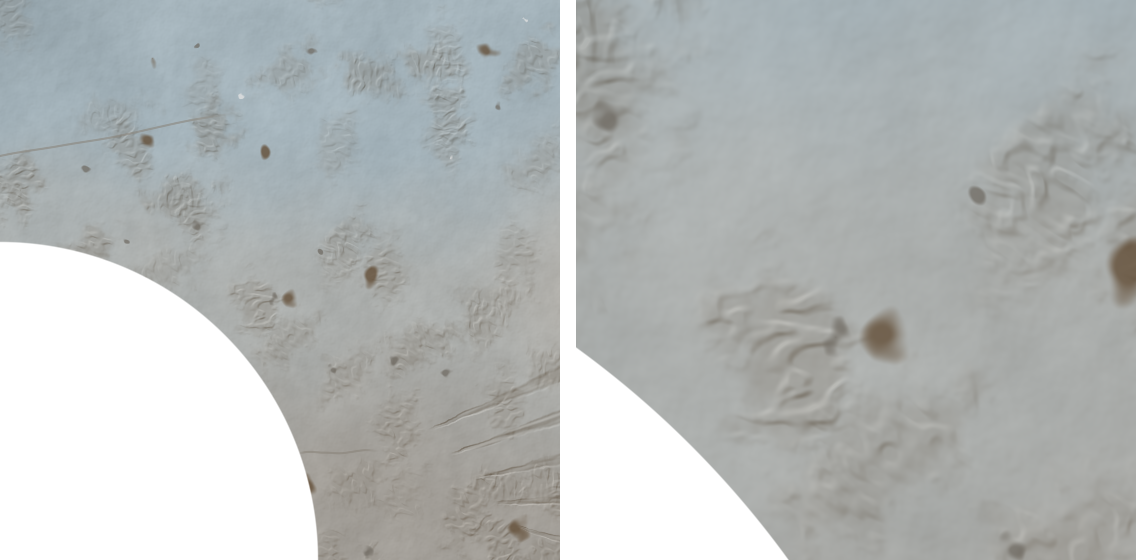
Left: the whole. Right: its middle third, enlarged.
This texture is drawn by a Shadertoy shader. Its source:

```glsl
// Weathered blue-grey mud, trodden with tread prints, pits and drag marks,
// beside a plain white quarter disc. A height field made of gradient noise
// is lit from the upper left, then tinted with soft stains and brown soil.

const vec3 BLUE_CLAY = vec3(0.645, 0.705, 0.735);
const vec3 GREY_CLAY = vec3(0.675, 0.687, 0.680);
const vec3 WARM_CLAY = vec3(0.635, 0.620, 0.595);
const vec3 PALE_SAND = vec3(0.715, 0.695, 0.665);
const vec3 WET_SOIL = vec3(0.530, 0.505, 0.465);
const vec3 PIT_BROWN = vec3(0.390, 0.310, 0.220);
const vec3 DISC_WHITE = vec3(1.0);
const float DISC_RADIUS = 0.568;
const float PRINT_CELLS = 9.0;
const float PRINT_CHANCE = 0.66;
const float RELIEF = 0.15;
const float LIGHT_STEP = 0.0026;
const vec2 LIGHT_DIR = vec2(-0.6, 0.8);
const int DRAG_MARKS = 5;

vec2 hash2(vec2 p) {
    vec3 q = fract(p.xyx * vec3(0.1031, 0.1030, 0.0973));
    q += dot(q, q.yzx + 33.33);
    return fract((q.xx + q.yz) * q.zy);
}

float gradientNoise(vec2 p) {
    vec2 i = floor(p), f = p - i;
    vec2 u = f * f * f * (f * (f * 6.0 - 15.0) + 10.0);
    vec2 e = vec2(0.0, 1.0);
    float a = dot(hash2(i) * 2.0 - 1.0, f);
    float b = dot(hash2(i + e.yx) * 2.0 - 1.0, f - e.yx);
    float c = dot(hash2(i + e.xy) * 2.0 - 1.0, f - e.xy);
    float d = dot(hash2(i + e.yy) * 2.0 - 1.0, f - e.yy);
    return mix(mix(a, b, u.x), mix(c, d, u.x), u.y);
}

float fbm(vec2 p) {
    float sum = 0.0, amp = 0.6;
    for (int i = 0; i < 4; i++) {
        sum += amp * gradientNoise(p);
        p = mat2(1.6, 1.2, -1.2, 1.6) * p + 7.3;
        amp *= 0.5;
    }
    return sum;
}

mat2 rotation(float a) {
    return mat2(cos(a), sin(a), -sin(a), cos(a));
}

// x: position along the segment from 0 to 1, y: signed distance across it
vec2 alongAcross(vec2 p, vec2 a, vec2 b) {
    vec2 d = b - a, q = p - a;
    return vec2(dot(q, d) / dot(d, d), (d.x * q.y - d.y * q.x) / length(d));
}

float scratch(vec2 p, vec2 a, vec2 b) {
    vec2 s = alongAcross(p, a, b);
    float bend = 0.012 * gradientNoise(vec2(s.x * 3.0, 4.0));
    float ends = smoothstep(0.0, 0.1, s.x) * smoothstep(1.0, 0.8, s.x);
    return ends * smoothstep(0.003, 0.0008, abs(s.y - bend));
}

// Ragged round spots, at most one to a cell
float spots(vec2 p, float cells, float chance, float radius) {
    vec2 id = floor(p * cells);
    vec2 r = hash2(id + 19.0), s = hash2(id + 71.0);
    float d = length(p - (id + 0.25 + 0.5 * r) / cells);
    d += radius * 0.9 * gradientNoise(p / radius * 0.9);
    float size = radius * mix(0.45, 1.0, s.y);
    return step(s.x, chance) * smoothstep(size, size * 0.35, d);
}

// x: height, y: cover of trodden soil, z: cover of drag marks
vec3 surface(vec2 p) {
    vec3 result = vec3(0.9 * fbm(p * 24.0), 0.0, 0.0);
    vec2 g = p * PRINT_CELLS, id = floor(g);
    float ragged = fbm(p * 26.0);
    vec2 warp = 0.6 * vec2(gradientNoise(p * 40.0), gradientNoise(p * 40.0 + 9.0));

    // Tread prints, each with its own direction
    for (int j = -1; j <= 1; j++)
    for (int i = -1; i <= 1; i++) {
        vec2 cell = id + vec2(i, j);
        vec2 r = hash2(cell), s = hash2(cell + 57.0);
        vec2 d = rotation(r.x * 2.4 - 0.6) * (g - cell - r);
        float shape = length(d * vec2(1.5, 0.95)) + 0.85 * ragged;
        float cover = smoothstep(0.68, 0.2, shape) * step(s.y, PRINT_CHANCE);
        cover *= mix(0.4, 1.0, s.x);
        float tread = gradientNoise(d * vec2(6.5, 10.5) + warp + 30.0 * r);
        result.x += cover * smoothstep(-0.15, 0.25, tread);
        result.y = max(result.y, cover);
    }

    // Drag marks fanning out to the right edge
    for (int i = 0; i < DRAG_MARKS; i++) {
        float k = float(i) / float(DRAG_MARKS - 1);
        vec2 start = vec2(mix(0.76, 0.92, k), mix(0.23, 0.06, k));
        vec2 s = alongAcross(p, start, vec2(1.03, mix(0.345, 0.03, k)));
        float width = 0.002 + 0.016 * s.x * (1.0 - 0.5 * k);
        float mark = smoothstep(width, width * 0.5, abs(s.y + 0.008 * ragged));
        mark *= smoothstep(0.0, 0.15, s.x);
        float grooves = gradientNoise(vec2(s.x * 3.0 + k * 17.0, s.y * 130.0));
        result.x += mark * (1.3 * grooves - 0.4);
        result.z = max(result.z, mark);
    }
    return result;
}

vec3 mud(vec2 p) {
    // Broad colour drift: warm below, blue above, pale at the right
    float drift = p.y + 0.16 * fbm(p * 3.5) + 0.07 * (p.x - 0.5);
    vec3 color = mix(WARM_CLAY, GREY_CLAY, smoothstep(0.12, 0.46, drift));
    color = mix(color, BLUE_CLAY, smoothstep(0.48, 0.78, drift));
    float sandy = smoothstep(0.8, 1.05, p.x) * smoothstep(0.35, 0.0, abs(p.y - 0.52));
    color = mix(color, PALE_SAND, 0.7 * sandy);
    color -= 0.05 * smoothstep(0.35, 0.0, p.x) * smoothstep(0.6, 1.0, p.y);
    color += 0.06 * fbm(p * 8.0 + 3.0) + 0.03 * fbm(p * vec2(45.0, 30.0));

    // Soil tint and relief
    vec3 here = surface(p);
    float slope = here.x - surface(p + LIGHT_DIR * LIGHT_STEP).x;
    color = mix(color, WET_SOIL, 0.36 * here.y + 0.3 * here.z);
    float shade = clamp(slope, -0.9, 0.7) * RELIEF;
    color += shade * (shade < 0.0 ? vec3(0.95, 1.1, 1.25) : vec3(0.8));

    // Scratches, pits and pebbles
    float lines = scratch(p, vec2(-0.05, 0.71), vec2(0.43, 0.80));
    lines = max(lines, scratch(p, vec2(0.53, 0.19), vec2(0.68, 0.195)));
    color = mix(color, WET_SOIL, 0.55 * lines);
    color = mix(color, PIT_BROWN, 0.8 * spots(p, 5.0, 0.4, 0.021));
    color = mix(color, WET_SOIL * 0.8, 0.7 * spots(p + 0.37, 9.0, 0.2, 0.011));
    return mix(color, vec3(0.88), 0.8 * spots(p + 0.61, 8.0, 0.07, 0.007));
}

void mainImage(out vec4 fragColor, in vec2 fragCoord) {
    vec2 p = fragCoord / iResolution.y;
    float pixel = 1.0 / iResolution.y;
    float outside = smoothstep(-pixel, pixel, length(p) - DISC_RADIUS);
    fragColor = vec4(mix(DISC_WHITE, mud(p), outside), 1.0);
}
```
